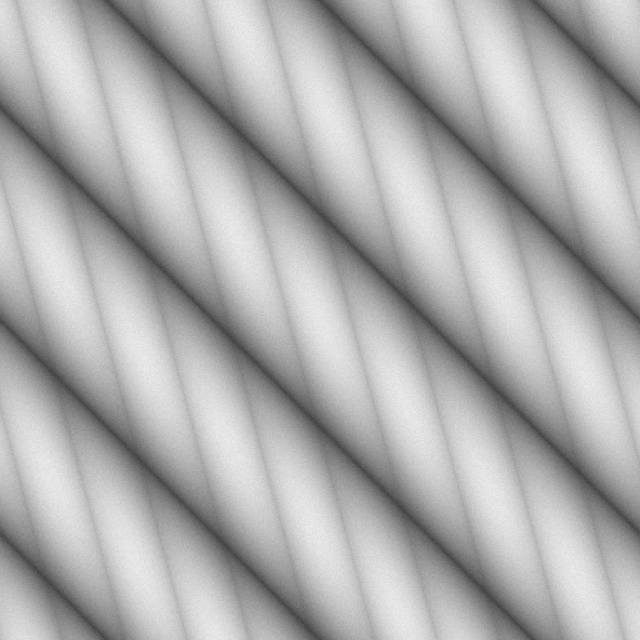
This pattern is drawn by a WebGL 1 fragment shader. Its source:

```glsl
precision highp float;
// Diagonal grey rope strands, each wound from slanted fibres, with fine grain.

uniform vec2 u_resolution;

float hash(vec2 p) {
    vec3 q = fract(vec3(p.xyx) * 0.1031);
    q += dot(q, q.yzx + 33.33);
    return fract((q.x + q.y) * q.z);
}

// Rounded ridge, one per unit of t: 1 on the crest, a soft crease at integers.
float ridge(float t) {
    float s = sin(3.14159 * t);
    return pow(s * s + 0.0002, 0.3);
}

void main() {
    vec2 uv = gl_FragCoord.xy / u_resolution;

    // Three strands per canvas side, running down to the right
    float strand = ridge(3.0 * (uv.x + uv.y) + 0.5);

    // Fibres lie 30 degrees off the strand, 2.5 to a strand width
    float slant = radians(15.0);
    float fibre = ridge(10.607 * dot(uv, vec2(cos(slant), sin(slant))));

    float shade = 0.24 + 0.66 * strand * (0.7 + 0.3 * fibre);

    // Fine grain
    float grain = hash(floor(uv * 512.0)) - 0.5;
    shade += 0.04 * grain;

    gl_FragColor = vec4(vec3(shade), 1.0);
}
```
